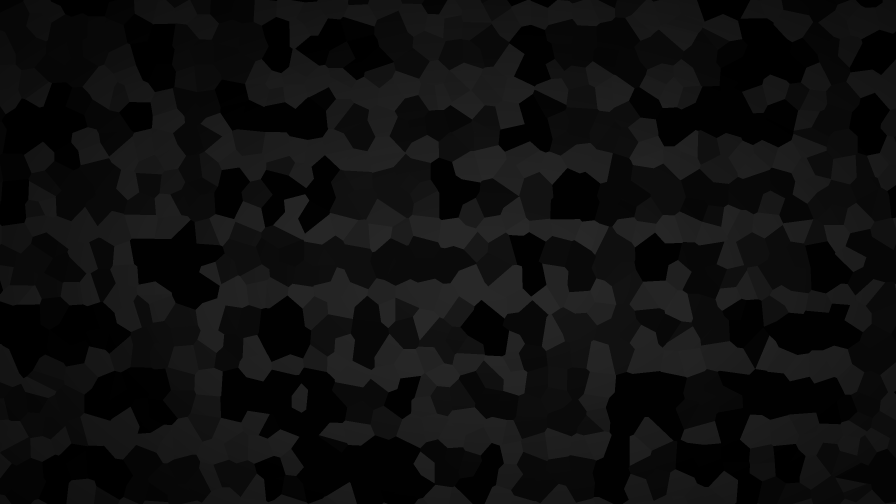
Reproduce this background procedurally as a WebGL 2 fragment shader.

```glsl
#version 300 es
precision highp float;
// Dark faceted camouflage: rows of black and charcoal blotches broken into polygons, lit softly at the centre.

uniform vec2 u_resolution;
out vec4 fragColor;

// Integer hash: two values in 0..1 per lattice point
vec2 hash2(vec2 cell, uint seed) {
    uvec2 v = uvec2(ivec2(cell) + 512) * 1664525u + 1013904223u + seed * 7919u;
    v.x += v.y * 1664525u;
    v.y += v.x * 1664525u;
    v ^= v >> 16u;
    v.x += v.y * 1664525u;
    v.y += v.x * 1664525u;
    v ^= v >> 16u;
    return vec2(v & 65535u) / 65535.0;
}

// Nearest scattered facet centre: xy = position, z = random value
vec3 facet(vec2 p) {
    const float density = 23.0;
    vec2 base = floor(p * density);
    vec3 nearest = vec3(0.0);
    float best = 1e3;
    for (int y = -1; y <= 1; y++)
    for (int x = -1; x <= 1; x++) {
        vec2 cell = base + vec2(x, y);
        vec2 centre = (cell + hash2(cell, 1u)) / density;
        float dist = distance(p, centre);
        if (dist < best) {
            best = dist;
            nearest = vec3(centre, hash2(cell, 2u).x);
        }
    }
    return nearest;
}

// Relative brightness of the blotch pattern at a facet centre
float blotchTone(vec2 p) {
    vec2 grid = p * vec2(11.84, 7.14) + vec2(0.0, 0.08);
    vec2 id = floor(grid);
    vec2 kind = hash2(id, 3u);
    vec2 shape = hash2(id, 4u);

    // Rounded blocks, a few tall enough to join the next row
    vec2 halfSize = vec2(0.39 + 0.07 * shape.x, shape.y > 0.88 ? 0.52 : 0.36);
    vec2 q = abs(fract(grid) - 0.5) / halfSize;
    float radius = pow(dot(q * q, q * q), 0.25);
    float inside = 1.0 - smoothstep(0.93, 1.1, radius);

    float dark = kind.x < 0.36 ? 0.02 : mix(0.2, 0.5, kind.y);
    return mix(1.0, dark, inside);
}

void main() {
    // Average a 3 x 3 grid of samples for smooth facet edges
    float tone = 0.0;
    for (int j = 0; j < 3; j++)
    for (int i = 0; i < 3; i++) {
        vec2 offset = (vec2(i, j) - 1.0) / 3.0;
        vec3 f = facet((gl_FragCoord.xy + offset) / u_resolution.y);
        tone += blotchTone(f.xy) * mix(0.9, 1.06, f.z);
    }
    tone /= 9.0;

    // Soft light that fades towards the corners
    vec2 fromLight = gl_FragCoord.xy / u_resolution - vec2(0.54, 0.45);
    float light = 0.152 * exp(-1.9 * dot(fromLight, fromLight));
    fragColor = vec4(vec3(tone * light), 1.0);
}
```
